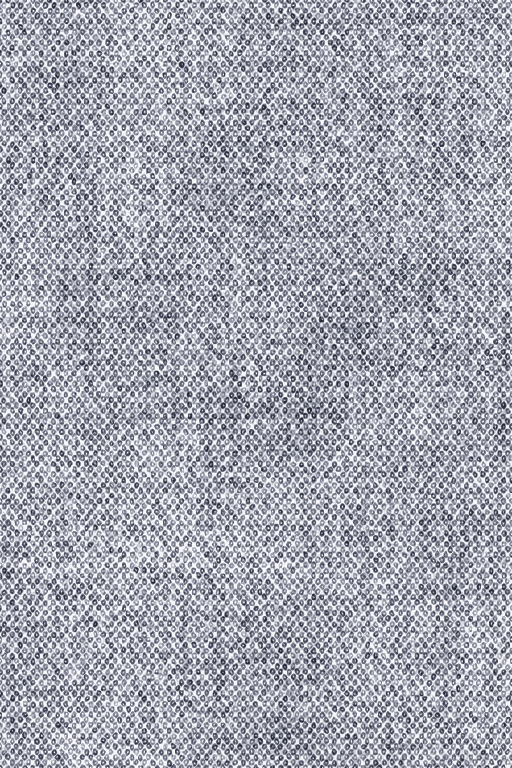
Reproduce this texture procedurally as a Shadertoy shader.

```glsl
#define REPEATS vec2(62.0, 72.0)
#define RING_RADIUS 0.19
#define RING_HALF_WIDTH 0.12
#define INK_DEPTH 0.70
#define SLUB 0.28
#define CLOUD 0.13
#define GRAIN 0.52
#define WOBBLE 0.10
#define DARK vec3(0.15, 0.16, 0.22)
#define MIDDLE vec3(0.61, 0.62, 0.68)
#define LIGHT vec3(0.97, 0.97, 0.98)

float hash(vec2 p) {
    return fract(sin(dot(p, vec2(127.1, 311.7))) * 43758.5453);
}

float noise(vec2 p) {
    vec2 cell = floor(p);
    vec2 f = fract(p);
    f = f * f * (3.0 - 2.0 * f);
    float low = mix(hash(cell), hash(cell + vec2(1.0, 0.0)), f.x);
    float high = mix(hash(cell + vec2(0.0, 1.0)), hash(cell + vec2(1.0)), f.x);
    return mix(low, high, f.y);
}

// Two staggered grids of small dark loops with pale centres
float loops(vec2 p, float soft) {
    float ink = 0.0;
    for (int layer = 0; layer < 2; layer++) {
        vec2 q = p + 0.5 * float(layer);
        vec2 id = floor(q) + 57.0 * float(layer);
        vec2 jitter = vec2(hash(id + 3.1), hash(id + 8.7)) - 0.5;
        vec2 offset = fract(q) - 0.5 - WOBBLE * jitter;
        float edge = abs(length(offset) - RING_RADIUS);
        float ring = 1.0 - smoothstep(RING_HALF_WIDTH - soft, RING_HALF_WIDTH + soft, edge);
        ink = max(ink, ring * mix(0.68, 1.2, hash(id)));
    }
    return ink;
}

// Uneven yarn: streaks along single threads in both directions
float slubs(vec2 p) {
    float weft = noise(vec2(p.x * 0.12, p.y * 2.0));
    float warp = noise(vec2(p.x * 2.0, p.y * 0.09) + 71.0);
    return 0.5 * (weft + warp) - 0.5;
}

void mainImage(out vec4 fragColor, in vec2 fragCoord) {
    vec2 uv = fragCoord / iResolution.xy;
    vec2 p = uv * REPEATS;
    float pixel = REPEATS.x / iResolution.x;

    // Frayed loops on a pale ground
    vec2 fray = vec2(noise(p * 3.0), noise(p * 3.0 + 40.0)) - 0.5;
    float soft = max(0.10, 0.5 * pixel);
    float tone = 1.01 - INK_DEPTH * loops(p + 1.5 * WOBBLE * fray, soft);

    // Yarn thickness, broad clouding and fibre grain
    tone += SLUB * slubs(p);
    tone += CLOUD * (noise(p * vec2(0.11, 0.09) + 19.0) - 0.5);
    tone += GRAIN * (noise(p * vec2(4.7, 5.3) + 11.0) - 0.5);
    tone = clamp(tone, 0.0, 1.0);

    // Slate to white
    vec3 color = mix(DARK, MIDDLE, min(tone / 0.6, 1.0));
    color = mix(color, LIGHT, clamp((tone - 0.6) / 0.4, 0.0, 1.0));
    fragColor = vec4(color, 1.0);
}
```
